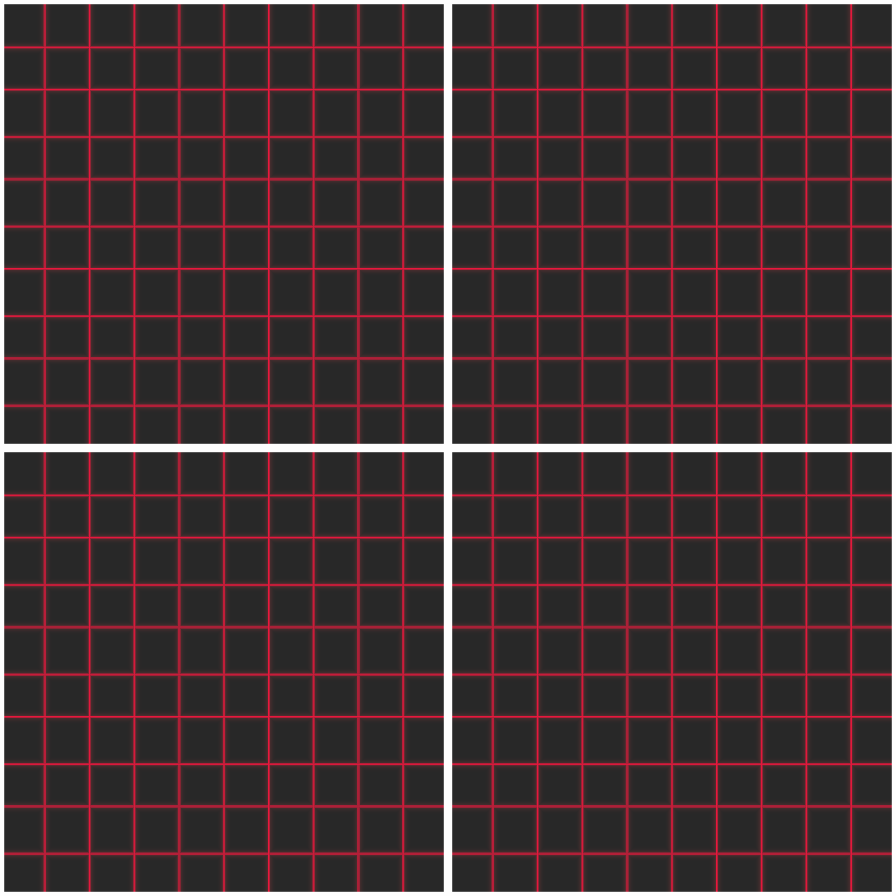
Give the GLSL for this pattern, as a WebGL 1 fragment shader.

```glsl
precision highp float;

uniform vec2 u_resolution;

// Strength of the numbered line, rising and fading across a panel
float lineStrength(float index, float peak, float period) {
  return 0.8 + 0.2 * cos(6.28319 * (index - peak) / period);
}

// Antialiased core (x) and soft halo (y) at a distance from a line;
// weaker lines are wider and paler
vec2 glowLine(float dist, float strength, float pixel) {
  float halfWidth = 0.00095 / strength;
  float core = clamp((halfWidth - abs(dist)) / pixel + 0.5, 0.0, 1.0);
  float halo = exp(-dist * dist / (0.004 * 0.004));
  return vec2(core * strength, 0.3 * halo);
}

void main() {
  vec2 uv = gl_FragCoord.xy / u_resolution;
  vec2 pixel = 1.0 / u_resolution;

  // Two by two panels, ten cells each way, rows counted from the top
  vec2 panel = fract(2.0 * vec2(uv.x, 1.0 - uv.y));
  vec2 cells = panel * 10.0;
  vec2 index = floor(cells + 0.5);
  vec2 inside = step(0.5, index) * step(index, vec2(9.5));

  // Odd rows sit slightly low
  vec2 offset = vec2(0.0, 0.058 * mod(index.y, 2.0));
  vec2 dist = (cells - index - offset) / 20.0;

  // The last columns of the right-hand panels stay bright
  float columnStrength = lineStrength(index.x, 2.3, 3.8);
  float lift = step(0.5, uv.x) * step(6.5, index.x);
  columnStrength = mix(columnStrength, 0.95, lift);
  float rowStrength = lineStrength(index.y, 1.7, 4.5);

  vec2 column = glowLine(dist.x, columnStrength, pixel.x) * inside.x;
  vec2 row = glowLine(dist.y, rowStrength, pixel.y) * inside.y;

  // Halos below the cores
  vec3 color = vec3(0.157);
  vec3 haloColor = vec3(0.6, 0.23, 0.24);
  vec3 coreColor = vec3(0.92, 0.09, 0.24);
  color = mix(color, haloColor, max(column.y, row.y));
  color = mix(color, coreColor, max(column.x, row.x));

  // White gaps between the panels, half of each on either side
  vec2 edge = min(panel, 1.0 - panel) / 2.0;
  vec2 fill = clamp((edge - 0.0047) / pixel + 0.5, 0.0, 1.0);
  color = mix(vec3(0.995), color, fill.x * fill.y);

  gl_FragColor = vec4(color, 1.0);
}
```
